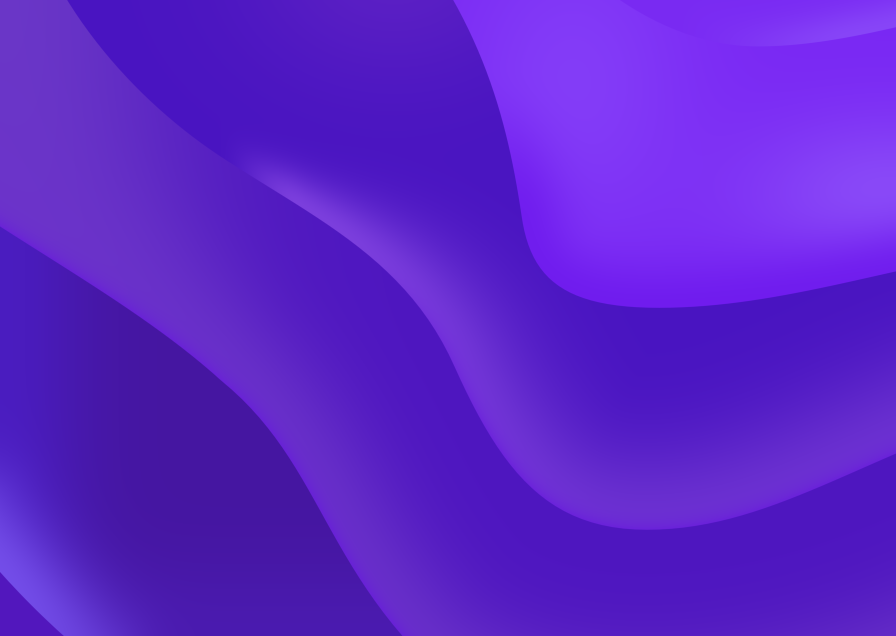
A Shadertoy shader for this background:

```glsl
// Overlapping violet sheets with soft folds.
// Each sheet is bounded by a chain of cubic curves; the signed distance to
// that chain cuts the sheet out and also drives the glow along its fold.

vec2 cubic(vec2 a, vec2 b, vec2 c, vec2 d, float t) {
    float s = 1.0 - t;
    return s * s * s * a + 3.0 * s * t * (s * b + t * c) + t * t * t * d;
}

// Signed distance to one cubic, positive on the left of its direction
float curve(vec2 p, vec2 a, vec2 b, vec2 c, vec2 d) {
    float best = 1e3, side = 1.0;
    vec2 from = a;
    for (int i = 1; i <= 24; i++) {
        vec2 to = cubic(a, b, c, d, float(i) / 24.0);
        vec2 dir = to - from, rel = p - from;
        float dist = length(rel - dir * clamp(dot(rel, dir) / dot(dir, dir), 0.0, 1.0));
        if (dist < best) {
            best = dist;
            side = dir.x * rel.y - dir.y * rel.x < 0.0 ? -1.0 : 1.0;
        }
        from = to;
    }
    return best * side;
}

float nearer(float a, float b) { return abs(a) < abs(b) ? a : b; }

// Bell-shaped falloff
float bell(float d, float width) { return exp(-d * d / (width * width)); }

float cover(float d) { return smoothstep(-0.7, 0.7, d * iResolution.y); }

// Boundaries, each running from left to right
float cornerEdge(vec2 p) {
    return curve(p, vec2(-0.055, 0.167), vec2(0.0, 0.095), vec2(0.073, 0.02), vec2(0.147, -0.04));
}

float lowerEdge(vec2 p) {
    vec2 j = vec2(0.348, 0.401), k = vec2(0.632, 0.0);
    float d = curve(p, vec2(-0.073, 0.692), vec2(0.073, 0.593), vec2(0.229, 0.509), j);
    d = nearer(d, curve(p, j, vec2(0.485, 0.289), vec2(0.504, 0.148), k));
    return nearer(d, curve(p, k, vec2(0.778, -0.172), vec2(1.136, -0.19), vec2(1.502, -0.026)));
}

float ridgeEdge(vec2 p) {
    vec2 j = vec2(0.357, 0.747), k = vec2(0.714, 0.423), m = vec2(1.016, 0.167);
    float d = curve(p, vec2(0.073, 1.059), vec2(0.137, 0.927), vec2(0.247, 0.817), j);
    d = nearer(d, curve(p, j, vec2(0.504, 0.652), vec2(0.641, 0.588), k));
    d = nearer(d, curve(p, k, vec2(0.788, 0.258), vec2(0.861, 0.167), m));
    return nearer(d, curve(p, m, vec2(1.172, 0.167), vec2(1.3, 0.245), vec2(1.465, 0.311)));
}

float brightEdge(vec2 p) {
    vec2 j = vec2(0.819, 0.661), k = vec2(1.035, 0.516);
    float d = curve(p, vec2(0.678, 1.055), vec2(0.769, 0.918), vec2(0.8, 0.789), j);
    d = nearer(d, curve(p, j, vec2(0.833, 0.56), vec2(0.888, 0.516), k));
    return nearer(d, curve(p, k, vec2(1.181, 0.516), vec2(1.319, 0.555), vec2(1.465, 0.586)));
}

float topEdge(vec2 p) {
    vec2 j = vec2(1.19, 0.927);
    float d = curve(p, vec2(0.925, 1.037), vec2(1.007, 0.967), vec2(1.099, 0.927), j);
    return nearer(d, curve(p, j, vec2(1.282, 0.927), vec2(1.374, 0.949), vec2(1.465, 0.971)));
}

void mainImage(out vec4 fragColor, in vec2 fragCoord) {
    vec2 p = fragCoord / iResolution.xy * vec2(1.407, 1.0);
    vec3 rim = vec3(0.41, 0.10, 0.87);
    vec3 color = vec3(0.32, 0.09, 0.74);

    // Dark lower sheet with a blue fold at the corner
    float d = cornerEdge(p);
    vec3 sheet = mix(vec3(0.27, 0.085, 0.63), vec3(0.29, 0.11, 0.75), bell(p.x, 0.13));
    sheet = mix(sheet, vec3(0.30, 0.11, 0.71), 0.7 * bell(p.y, 0.12));
    sheet = mix(sheet, vec3(0.45, 0.30, 0.91), bell(d, 0.095) * (1.0 - smoothstep(0.0, 0.4, p.x)));
    color = mix(color, sheet, cover(d));

    // Long band, washed with lilac on the left
    d = lowerEdge(p);
    sheet = mix(vec3(0.305, 0.085, 0.75), vec3(0.42, 0.22, 0.78), 0.95 * bell(p.x, 0.31) * smoothstep(0.1, 0.65, p.y));
    sheet = mix(sheet, vec3(0.42, 0.20, 0.79), 0.9 * bell(d, mix(0.2, 0.125, smoothstep(0.0, 0.5, p.x))));
    sheet = mix(sheet, rim, 0.7 * exp(-max(d, 0.0) / 0.012));
    color = mix(color, sheet, cover(d));

    // Middle sheet, its fold widening toward the right
    d = ridgeEdge(p);
    float fold = smoothstep(0.34, 0.47, p.x);
    sheet = mix(vec3(0.285, 0.078, 0.755), vec3(0.36, 0.125, 0.77), bell(length((p - vec2(0.62, 1.06)) * vec2(0.8, 1.0)), 0.19));
    vec3 glow = mix(vec3(0.49, 0.25, 0.87), vec3(0.43, 0.20, 0.82), smoothstep(0.5, 1.0, p.x));
    sheet = mix(sheet, glow, 0.97 * fold * bell(d, mix(0.035, 0.14, smoothstep(0.35, 1.0, p.x))));
    sheet = mix(sheet, rim, 0.7 * smoothstep(0.55, 0.8, p.x) * exp(-max(d, 0.0) / 0.014));
    color = mix(color, sheet, cover(d));

    // Bright sheet with two light pools and a saturated hem
    d = brightEdge(p);
    sheet = vec3(0.475, 0.155, 0.952);
    sheet = mix(sheet, vec3(0.515, 0.235, 0.97), bell(length((p - vec2(0.9, 0.87)) * vec2(1.0, 0.75)), 0.19));
    sheet = mix(sheet, vec3(0.54, 0.29, 0.97), bell(length((p - vec2(1.4, 0.69)) * vec2(0.55, 1.0)), 0.13));
    sheet = mix(sheet, vec3(0.43, 0.10, 0.93), 0.85 * bell(d, 0.07) * (1.0 - smoothstep(0.65, 0.9, p.y)));

    // Top fold, brightening to the right
    float top = topEdge(p);
    vec3 fringe = mix(vec3(0.475, 0.165, 0.95), vec3(0.53, 0.27, 0.97), bell(top, 0.045) * smoothstep(1.05, 1.35, p.x));
    sheet = mix(sheet, fringe, cover(top));
    color = mix(color, sheet, cover(d));

    fragColor = vec4(color, 1.0);
}
```
